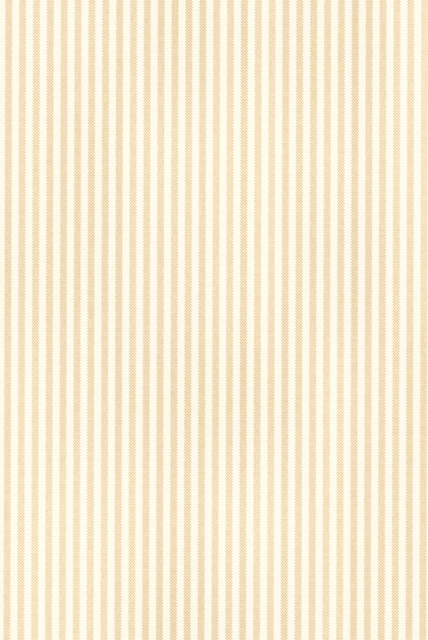
Write a WebGL 2 fragment shader that draws this pattern.

```glsl
#version 300 es
precision highp float;

#define STRIPES 30.87        // stripe repeats across the width
#define FIRST_CENTER 0.0160  // centre of the first stripe at the bottom
#define LEAN 0.0030          // sideways drift per unit of height
#define STRIPE_WIDTH 0.485   // tan share of one repeat
#define EDGE_SOFT 0.02       // blur of the stripe edge, in repeats
#define EDGE_JAG 0.04        // how far threads step over the edge
#define THREADS 148.0        // weave pitch, threads per canvas width
#define CROSSING 0.30        // share of the opposite diagonal in the weave
#define GRAIN 0.026          // brightness variation between threads
#define STRIPE_TONE 0.020    // brightness variation between stripes
#define CLOUD_TONE 0.040     // broad brightness variation of the cloth

uniform vec2 u_resolution;
out vec4 fragColor;

const float TAU = 6.283185;
const vec3 CREAM = vec3(1.00, 0.986, 0.925);
const vec3 CREAM_SHADE = vec3(0.985, 0.945, 0.85);
const vec3 TAN_LIGHT = vec3(0.99, 0.925, 0.80);
const vec3 TAN_DARK = vec3(0.905, 0.82, 0.675);

float hash(vec2 p) {
  vec3 q = fract(vec3(p.xyx) * 0.1031);
  q += dot(q, q.yzx + 33.33);
  return fract((q.x + q.y) * q.z);
}

float valueNoise(vec2 p) {
  vec2 cell = floor(p);
  vec2 f = fract(p);
  f = f * f * (3.0 - 2.0 * f);
  float low = mix(hash(cell), hash(cell + vec2(1.0, 0.0)), f.x);
  float high = mix(hash(cell + vec2(0.0, 1.0)), hash(cell + 1.0), f.x);
  return mix(low, high, f.y);
}

void main() {
  vec2 uv = gl_FragCoord.xy / u_resolution.x;
  float pixel = 1.0 / u_resolution.x;

  // Slightly leaning stripe coordinate, zero at a stripe centre
  float x = uv.x - FIRST_CENTER - LEAN * uv.y;
  float across = x * STRIPES;
  float offset = abs(fract(across + 0.5) - 0.5);

  // Crossed twill, faded out where threads are finer than the pixels
  float visible = 1.0 - smoothstep(0.46, 0.62, THREADS * pixel);
  vec2 thread = vec2(x, uv.y) * THREADS;
  float rising = sin(TAU * (thread.x + thread.y));
  float falling = sin(TAU * (thread.x - thread.y));
  float twill = 0.5 + 0.5 * visible * mix(rising, falling, CROSSING);

  // Stripe mask with a fine stepped edge
  float jag = EDGE_JAG * visible * sin(TAU * thread.y);
  float soft = EDGE_SOFT + 0.5 * STRIPES * pixel;
  float edge = offset - 0.5 * STRIPE_WIDTH + jag;
  float stripe = 1.0 - smoothstep(-soft, soft, edge);

  // Cloth colours, with a much fainter weave in the cream ground
  vec3 ground = mix(CREAM, CREAM_SHADE, 0.25 * twill);
  vec3 band = mix(TAN_LIGHT, TAN_DARK, twill);
  vec3 color = mix(ground, band, stripe);

  // Uneven tone of threads, whole stripes and broad areas
  float grain = hash(floor(thread) + 517.0) - 0.5;
  float dye = hash(vec2(floor(across + 0.5) + 40.0, 7.0)) - 0.5;
  float cloud = valueNoise(uv * vec2(5.0, 3.5) + 11.0) - 0.5;
  float tone = GRAIN * grain * visible + STRIPE_TONE * dye + CLOUD_TONE * cloud;
  color += tone * vec3(0.8, 1.0, 1.2) * mix(0.3, 1.0, stripe);

  fragColor = vec4(clamp(color, 0.0, 1.0), 1.0);
}
```
